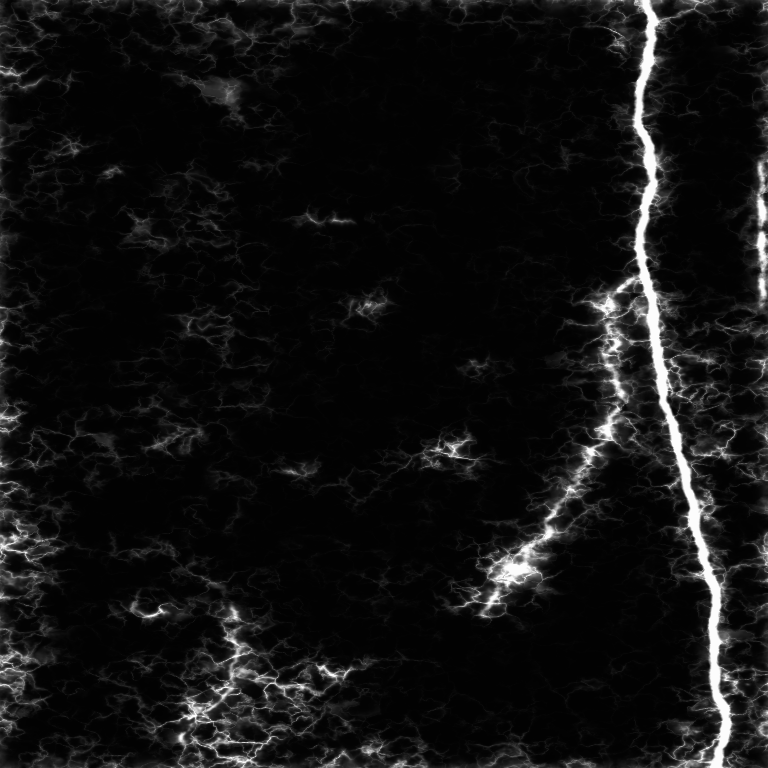
Write a WebGL 2 fragment shader that draws this texture.

```glsl
#version 300 es
precision highp float;
// A bright, branching crack with a sparse web of pale filaments on a black surface.

uniform vec2 u_resolution;
out vec4 fragColor;

float hash(vec2 p) {
    vec3 q = fract(p.xyx * vec3(0.1031, 0.1030, 0.0973));
    q += dot(q, q.yzx + 33.33);
    return fract((q.x + q.y) * q.z);
}

vec2 gradient(vec2 cell) {
    float angle = 6.28318 * hash(cell);
    return vec2(cos(angle), sin(angle));
}

// Gradient noise, roughly -0.6 to 0.6
float noise(vec2 p) {
    vec2 i = floor(p), f = p - i;
    vec2 u = f * f * (3.0 - 2.0 * f);
    vec2 e = vec2(0.0, 1.0);
    float low = mix(dot(gradient(i), f), dot(gradient(i + e.yx), f - e.yx), u.x);
    float high = mix(dot(gradient(i + e.xy), f - e.xy), dot(gradient(i + e.yy), f - e.yy), u.x);
    return mix(low, high, u.y);
}

float fbm(vec2 p) {
    float sum = 0.0, amplitude = 1.0;
    for (int i = 0; i < 4; i++) {
        sum += amplitude * noise(p);
        p = p * 2.03 + 17.3;
        amplitude *= 0.5;
    }
    return sum;
}

// Ragged borders between scattered cells, fading in and out
float web(vec2 p, vec2 scale, float width) {
    vec2 q = p * scale + 50.0;
    q += 0.55 * vec2(fbm(q * 1.1), fbm(q * 1.1 + 31.0));
    vec2 cell = floor(q);
    float nearest = 9.0, second = 9.0;
    for (int k = 0; k < 9; k++) {
        vec2 c = cell + vec2(k % 3 - 1, k / 3 - 1);
        float d = length(c + vec2(hash(c), hash(c + 57.0)) - q);
        second = min(second, max(nearest, d));
        nearest = min(nearest, d);
    }
    return exp((nearest - second) / width) * smoothstep(-0.35, 0.45, noise(q * 0.7 + 71.0));
}

float band(float low, float high, float fade, float v) {
    return smoothstep(low - fade, low + fade, v) * (1.0 - smoothstep(high - fade, high + fade, v));
}

// Solid soft-edged line
float core(float d, float halfWidth, float blur) {
    return 1.0 - smoothstep(halfWidth - blur, halfWidth + blur, d);
}

float blob(vec2 p, vec2 centre, vec2 radius) {
    vec2 q = (p - centre) / radius;
    return exp(-dot(q, q));
}

float crackX(float y) {
    float trend = 0.840 + 0.095 * (1.0 - smoothstep(0.12, 0.68, y));
    float sway = 0.009 * cos((y - 0.95) * 35.0) * smoothstep(0.0, 0.45, abs(y - 0.42));
    return trend + sway + 0.007 * fbm(vec2(y * 24.0, 3.0));
}

float branchX(float y) {
    float x = mix(0.635, 0.81, clamp((y - 0.2) / 0.27, 0.0, 1.0));
    x += 0.045 * smoothstep(0.60, 0.65, y) - 0.018 * smoothstep(0.47, 0.53, y);
    return x + 0.024 * fbm(vec2(y * 28.0, 9.0));
}

float rootX(float y) {
    return 0.305 - 0.07 * (1.0 - smoothstep(0.03, 0.11, y)) + 0.018 * fbm(vec2(y * 30.0, 15.0));
}

// Scattered flat streaks: x holds the bright line, y the area around it
vec2 streaks(vec2 p) {
    vec2 sum = vec2(0.0);
    for (int i = 0; i < 15; i++) {
        float id = float(i) + 1.0;
        vec2 d = p - vec2(0.62 * hash(vec2(id, 4.7)), (id - hash(vec2(id, 8.3))) / 15.0);
        float reach = mix(0.014, 0.038, hash(vec2(id, 6.2)));
        float strength = mix(0.15, 0.75, hash(vec2(id, 1.9)));
        float taper = exp(-d.x * d.x / (reach * reach));
        sum.y += strength * blob(d, vec2(0.0), vec2(1.6 * reach, 0.016));
        d.y += 0.022 * fbm(vec2(p.x * 24.0, id * 7.3)) - 0.5 * d.x * (hash(vec2(id, 2.1)) - 0.4);
        float broken = smoothstep(-0.4, 0.4, noise(p * 50.0 + id));
        sum.x += strength * taper * broken * exp(-abs(d.y) / 0.003);
    }
    return sum;
}

void main() {
    vec2 p = gl_FragCoord.xy / u_resolution;
    float grain = fbm(p * 45.0);
    float ragged = clamp(0.6 + 1.1 * grain, 0.0, 1.0);
    float patches = smoothstep(-0.3, 0.6, fbm(p * vec2(5.0, 8.0) + 12.0));
    vec2 streak = streaks(p);

    // Distances to the long veins
    float crack = abs(p.x - crackX(p.y));
    float branch = 0.75 * abs(p.x - branchX(p.y));
    float root = abs(p.x - rootX(p.y));
    float side = abs(p.x - 0.992 + 0.006 * noise(vec2(p.y * 40.0, 21.0)));
    float branchSpan = band(0.20, 0.64, 0.012, p.y);
    float rootSpan = band(0.03, 0.21, 0.012, p.y);
    float sideSpan = band(0.60, 0.79, 0.012, p.y);
    float border = min(min(p.x, 1.0 - p.x), min(p.y, 1.0 - p.y));

    // Where the fine web becomes visible
    float activity = 0.07 + patches * (0.08 + 0.24 * (1.0 - smoothstep(0.25, 0.5, p.x)));
    activity += 0.45 * patches * smoothstep(0.84, 0.9, p.x) + 0.9 * streak.y;
    activity += 0.8 * exp(-crack / 0.02) + branchSpan * exp(-branch / 0.02);
    activity += 0.6 * rootSpan * exp(-root / 0.02) + 0.9 * blob(p, vec2(0.32, 0.08), vec2(0.10, 0.075));
    activity += 0.55 * blob(p, vec2(0.02, 0.3), vec2(0.05, 0.17)) + 0.6 * blob(p, vec2(0.57, 0.4), vec2(0.06, 0.02));
    activity += 0.7 * blob(p, vec2(0.65, 0.25), vec2(0.05)) + blob(p, vec2(0.805, 0.97), vec2(0.015, 0.04));
    activity += 0.35 * exp(-border / 0.025);

    float net = 0.9 * web(p, vec2(20.0, 32.0), 0.12) + 0.65 * web(p, vec2(42.0, 66.0), 0.2);
    float light = activity * (net + 0.05) + streak.x;

    // Veins with a ragged glow
    light += core(crack, 0.0052 + 0.003 * grain, 0.0036) + 0.4 * ragged * exp(-crack / 0.009);
    light += branchSpan * ragged * (0.45 * core(branch, 0.003, 0.003) + 0.4 * exp(-branch / 0.011));
    light += rootSpan * ragged * (0.4 * core(root, 0.003, 0.003) + 0.35 * exp(-root / 0.009));
    light += sideSpan * ragged * (0.8 * core(side, 0.004, 0.0035) + 0.4 * exp(-side / 0.009));
    light += 0.2 * ragged * exp(-border / 0.009);

    float tone = smoothstep(-0.06, 1.05, light) * smoothstep(0.0, 0.14, light);
    fragColor = vec4(vec3(0.008 + 0.98 * tone), 1.0);
}
```
